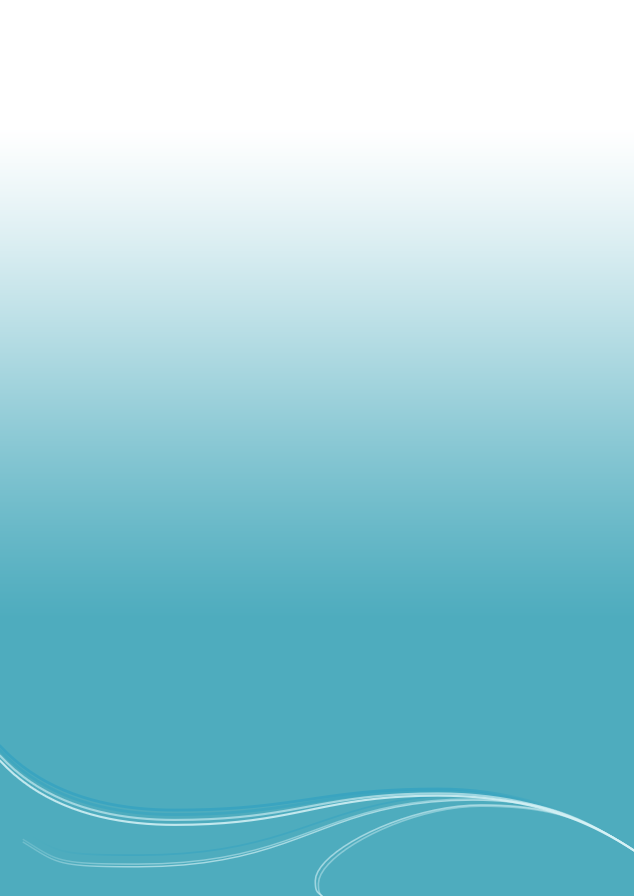
Reproduce this background procedurally as a Shadertoy shader.

```glsl
// A white-to-teal vertical fade with flowing ribbons along the lower edge.
// Each ribbon is a path of three joined cubic curves; its strands are lifted
// copies that all converge on one point at the right side.

const float ASPECT = 0.707;
const vec2 TIP = vec2(0.707, 0.0508);
const vec3 WHITE = vec3(1.0);
const vec3 TEAL = vec3(0.306, 0.675, 0.745);
const vec3 DEEP_TEAL = vec3(0.20, 0.635, 0.755);
const vec3 PALE_TEAL = vec3(0.84, 0.95, 0.965);

// start, its handle, the low bend with its outgoing handle, and the crest
struct Ribbon { vec2 start, handle, bend, bendOut, crest; };

float segmentDistance(vec2 p, vec2 a, vec2 b) {
    vec2 ab = b - a;
    float h = clamp(dot(p - a, ab) / max(dot(ab, ab), 1e-9), 0.0, 1.0);
    return length(p - a - ab * h);
}

vec2 cubicPoint(vec2 a, vec2 b, vec2 c, vec2 d, float t) {
    float s = 1.0 - t;
    return s * s * (s * a + 3.0 * t * b) + t * t * (3.0 * s * c + t * d);
}

float cubicDistance(vec2 p, vec2 a, vec2 b, vec2 c, vec2 d) {
    const int STEPS = 20;
    float nearest = 1e3;
    vec2 last = a;
    for (int i = 1; i <= STEPS; i++) {
        vec2 next = cubicPoint(a, b, c, d, float(i) / float(STEPS));
        nearest = min(nearest, segmentDistance(p, last, next));
        last = next;
    }
    return nearest;
}

// Distance to one strand; the lift fades out toward the shared tip.
float strandDistance(vec2 p, Ribbon r, vec2 lift) {
    vec2 bend = r.bend + lift;
    vec2 crest = r.crest + vec2(0.0, 0.45 * lift.y);
    vec2 crestIn = vec2(0.45 * (crest.x - bend.x), 0.0);
    vec2 crestOut = vec2(0.45 * (TIP.x - crest.x), 0.0);
    float d = cubicDistance(p, r.start + lift, r.handle + lift,
                            bend - 0.5 * r.bendOut, bend);
    d = min(d, cubicDistance(p, bend, bend + r.bendOut, crest - crestIn, crest));
    return min(d, cubicDistance(p, crest, crest + crestOut,
                                TIP + vec2(-0.055, 0.036), TIP));
}

// Blends evenly lifted strands, each fainter than the one before.
vec3 drawStrands(vec3 base, vec3 ink, vec2 p, Ribbon r, vec2 firstLift,
                 vec2 stepLift, int count, float halfWidth, float opacity) {
    float pixel = 1.0 / iResolution.y;
    for (int i = 0; i < count; i++) {
        float d = strandDistance(p, r, firstLift + float(i) * stepLift);
        float cover = clamp((halfWidth - d) / pixel + 0.5, 0.0, 1.0);
        base = mix(base, ink, cover * opacity);
        opacity *= 0.72;
    }
    return base;
}

vec3 backdrop(float y) {
    float t = clamp((0.857 - y) / 0.547, 0.0, 1.0);
    return mix(WHITE, TEAL, mix(t, smoothstep(0.0, 1.0, t), 0.3));
}

void mainImage(out vec4 fragColor, in vec2 fragCoord) {
    vec2 p = fragCoord / iResolution.xy * vec2(ASPECT, 1.0);
    vec3 color = backdrop(p.y);

    if (p.y < 0.2) {
        Ribbon wave = Ribbon(vec2(0.0, 0.151), vec2(0.052, 0.095),
            vec2(0.195, 0.0794), vec2(0.137, 0.0), vec2(0.488, 0.112));
        Ribbon lowWave = Ribbon(vec2(0.026, 0.060), vec2(0.065, 0.036),
            vec2(0.154, 0.0326), vec2(0.185, 0.0), vec2(0.527, 0.107));
        Ribbon curl = Ribbon(vec2(0.365, -0.006), vec2(0.355, 0.006),
            vec2(0.3516, 0.017), vec2(0.0, 0.0325), vec2(0.536, 0.1016));

        // deeper strands behind, fading toward the tip
        float rightFade = 1.0 - smoothstep(0.50, 0.64, p.x);
        float leftFade = smoothstep(0.02, 0.16, p.x);
        color = drawStrands(color, DEEP_TEAL, p, wave, vec2(0.0, 0.0165),
                            vec2(0.0, -0.005), 2, 0.0016, 0.75 * rightFade);
        color = drawStrands(color, DEEP_TEAL, p, lowWave, vec2(0.0, 0.013),
                            vec2(0.0), 1, 0.0010, 0.5 * rightFade * leftFade);

        // pale strands in front
        color = drawStrands(color, PALE_TEAL, p, lowWave, vec2(0.0),
                            vec2(0.0, 0.003), 2, 0.0008, 0.25 + 0.4 * leftFade);
        color = drawStrands(color, PALE_TEAL, p, curl, vec2(0.0),
                            vec2(0.0035, -0.003), 2, 0.0009, 0.6);
        color = drawStrands(color, PALE_TEAL, p, wave, vec2(0.0),
                            vec2(0.0, 0.0055), 2, 0.0012, 0.85);
    }

    fragColor = vec4(color, 1.0);
}
```
